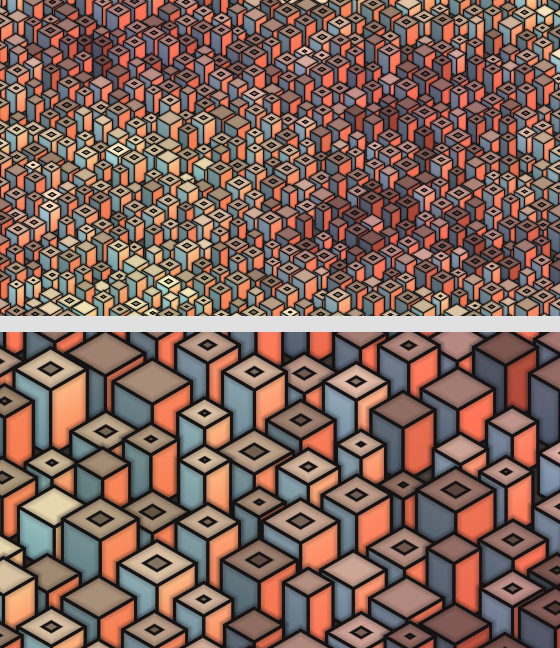
Top, the full canvas; bottom, a detail of the centre.
Reproduce this pattern procedurally as a WebGL 2 fragment shader.

```glsl
#version 300 es
precision highp float;
// Draws a dense isometric field of inked blocks with coral and slate walls.

#define CELLS 16.5      // grid cells across the canvas width
#define SLOPE 0.577     // rise of the isometric axes
#define LINE 0.016      // half the ink line width, in cells
#define HALF_MIN 0.24   // half-width of the smallest block
#define HALF_MAX 0.39   // half-width of the largest block
#define TALL_MIN 0.30
#define TALL_MAX 0.66
#define JITTER 0.05     // sideways scatter of the blocks
#define HOLES 0.7       // share of blocks with a hole on top
#define SHADOW 0.07     // reach of the soft contact shadow

uniform vec2 u_resolution;
out vec4 outColor;

const vec3 INK = vec3(0.08, 0.07, 0.07);
const vec3 GROUND = vec3(0.33, 0.29, 0.27);
const vec3 BRICK = vec3(0.54, 0.26, 0.19);
const vec3 CORAL = vec3(0.97, 0.52, 0.37);
const vec3 CREAM = vec3(1.0, 0.83, 0.63);
const vec3 GREENISH = vec3(0.99, 1.04, 0.95);
const vec3 PURPLISH = vec3(1.04, 0.88, 0.99);

float hash(vec2 cell, float seed) {
  vec3 v = fract(vec3(cell, seed) * vec3(0.1031, 0.1030, 0.0973));
  v += dot(v, v.yzx + 33.33);
  return fract((v.x + v.y) * v.z);
}

// Distance to the rim of an isometric rhombus, positive inside.
float rhombus(vec2 p, float halfWidth) {
  return ((halfWidth - abs(p.x)) * SLOPE - abs(p.y)) * 0.866;
}

// Slow drift over the field: 0 is light and greenish, 1 is dark and purplish.
float fieldDrift(vec2 p) {
  float band = cos(0.26 * p.x + 0.39 * p.y - 4.85);
  float ripple = sin(0.55 * p.x - 0.4 * p.y - 3.3) + sin(0.1 * p.x + 1.3 * p.y - 1.88);
  return clamp(0.5 + 0.3 * band + 0.2 * ripple, 0.0, 1.0);
}

// Colour and coverage of one block; p is relative to its top centre.
vec4 block(vec2 p, vec2 cell, vec2 base, float halfWidth, float tall, float px) {
  float inset = halfWidth - abs(p.x);
  float lip = (p.y + inset * SLOPE) * 0.866;
  float outline = min(inset, 0.866 * min(inset * SLOPE - p.y, p.y + tall + inset * SLOPE));
  float depth = clamp(-lip / (0.866 * tall), 0.0, 1.0);
  float drift = fieldDrift(base);
  float tone = 0.72 - 0.42 * drift + 0.5 * (hash(cell, 5.0) - 0.5);
  tone += 0.4 * pow(hash(cell, 7.0), 8.0);
  tone = clamp(tone, 0.0, 1.1);

  // Faces
  vec3 top = mix(vec3(0.38, 0.28, 0.24), vec3(0.96, 0.87, 0.76), tone);
  vec3 left = mix(vec3(0.23, 0.27, 0.29), vec3(0.57, 0.70, 0.74), tone);
  left = mix(left * 1.12, left * vec3(0.86, 0.93, 0.98), depth);
  vec3 right = mix(BRICK, CORAL, smoothstep(0.0, 0.42, tone));
  right = mix(right, CREAM, smoothstep(0.4, 1.0, tone) * (1.0 - 0.7 * depth));
  right = mix(right, right * vec3(1.0, 0.91, 0.88), depth);
  vec3 wall = mix(left, right, smoothstep(-px, px, p.x));
  vec3 color = mix(wall, top, smoothstep(-px, px, lip));
  color *= mix(GREENISH, PURPLISH, drift);

  // Hole in the top: a rimmed rhombus, or a plain dot on small blocks
  float edge = min(outline, abs(lip));
  if (lip < 0.0) edge = min(edge, abs(p.x));
  float rim = 1.0;
  if (hash(cell, 9.0) < HOLES) {
    float size = (halfWidth - HALF_MIN) / (HALF_MAX - HALF_MIN);
    float hole = rhombus(p, halfWidth * mix(0.13, 0.34, size));
    color *= mix(1.0, 0.6, smoothstep(-px, px, hole));
    rim = smoothstep(0.35 * LINE, LINE + 0.6 * px, abs(hole));
  }

  // Rim shading and ink
  color *= mix(0.76, 1.0, smoothstep(0.0, 0.08, edge));
  color = mix(INK, color, rim * smoothstep(LINE - 0.6 * px, LINE + 0.7 * px, edge));
  float solid = smoothstep(-0.6 * px, 0.6 * px, outline + LINE);
  float shade = 0.5 * smoothstep(-SHADOW, 0.0, outline);
  float cover = max(solid, shade);
  return vec4(mix(INK, color, solid), cover);
}

void main() {
  vec2 p = gl_FragCoord.xy / u_resolution.x * CELLS;
  float px = CELLS / u_resolution.x;
  float rowStep = 0.5 * SLOPE;
  float firstRow = floor((p.y - 1.0) / rowStep);
  vec3 color = vec3(0.0);
  float open = 1.0;

  // Rows from front to back; the nearest block of each row is enough
  for (int i = 0; i < 7; i++) {
    float row = firstRow + float(i);
    float shift = 0.5 * mod(row, 2.0);
    float column = floor(p.x - shift + 0.5);
    vec2 cell = vec2(column, row) + 40.0;
    vec2 base = vec2(column + shift, row * rowStep);
    base.x += JITTER * (2.0 * hash(cell, 1.0) - 1.0);
    float halfWidth = mix(HALF_MIN, HALF_MAX, hash(cell, 2.0));
    float tall = mix(TALL_MIN, TALL_MAX, hash(cell, 3.0));
    vec4 layer = block(p - base - vec2(0.0, tall), cell, base, halfWidth, tall, px);
    color += open * layer.a * layer.rgb;
    open *= 1.0 - layer.a;
  }
  outColor = vec4(color + open * GROUND, 1.0);
}
```
